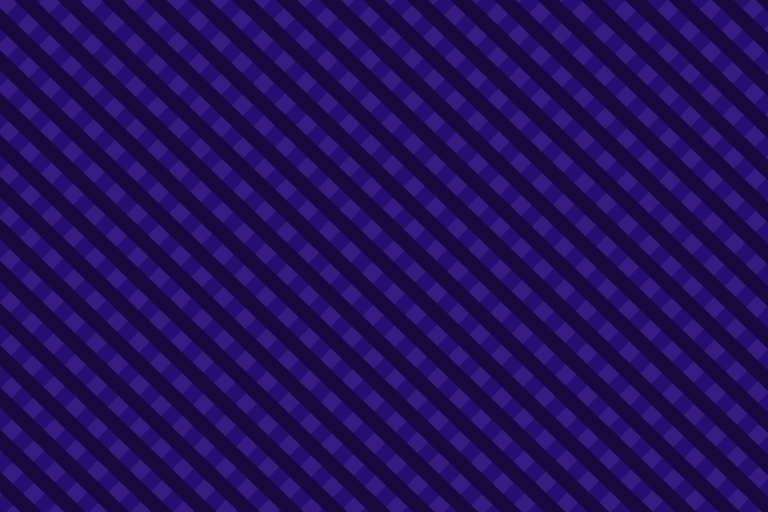
Give the GLSL for this pattern, as a Shadertoy shader.

```glsl
// Diagonal indigo ribbons of alternating squares, separated by dark stripes.
#define ANGLE_DEG 44.0
#define PERIOD vec2(0.0586, 0.0592)   // along and across the ribbons, in canvas heights
#define CENTER vec2(0.0146, 0.0039)   // middle of one light square
#define FILL vec2(0.50, 0.505)        // light square length, ribbon width, per period
#define DARK vec3(0.09, 0.03, 0.25)
#define MID vec3(0.15, 0.05, 0.44)
#define LIGHT vec3(0.21, 0.11, 0.50)

// Coverage of repeating bands centred on whole multiples of the period.
vec2 bandCoverage(vec2 position, vec2 pixel) {
    vec2 offset = abs(fract(position / PERIOD + 0.5) - 0.5) * PERIOD;
    vec2 halfWidth = 0.5 * FILL * PERIOD;
    return clamp((halfWidth - offset) / pixel + 0.5, 0.0, 1.0);
}

void mainImage(out vec4 fragColor, in vec2 fragCoord) {
    // Height units, measured down from the top left corner.
    vec2 p = vec2(fragCoord.x, iResolution.y - fragCoord.y) / iResolution.y;

    // Axes along and across the ribbons.
    float angle = radians(ANGLE_DEG);
    float c = cos(angle), s = sin(angle);
    vec2 ribbon = vec2(dot(p, vec2(c, s)), dot(p, vec2(s, -c))) - CENTER;

    // Squares inside each ribbon, then the dark gaps between ribbons.
    vec2 cover = bandCoverage(ribbon, vec2(1.0 / iResolution.y));
    vec3 color = mix(DARK, mix(MID, LIGHT, cover.x), cover.y);
    fragColor = vec4(color, 1.0);
}
```
